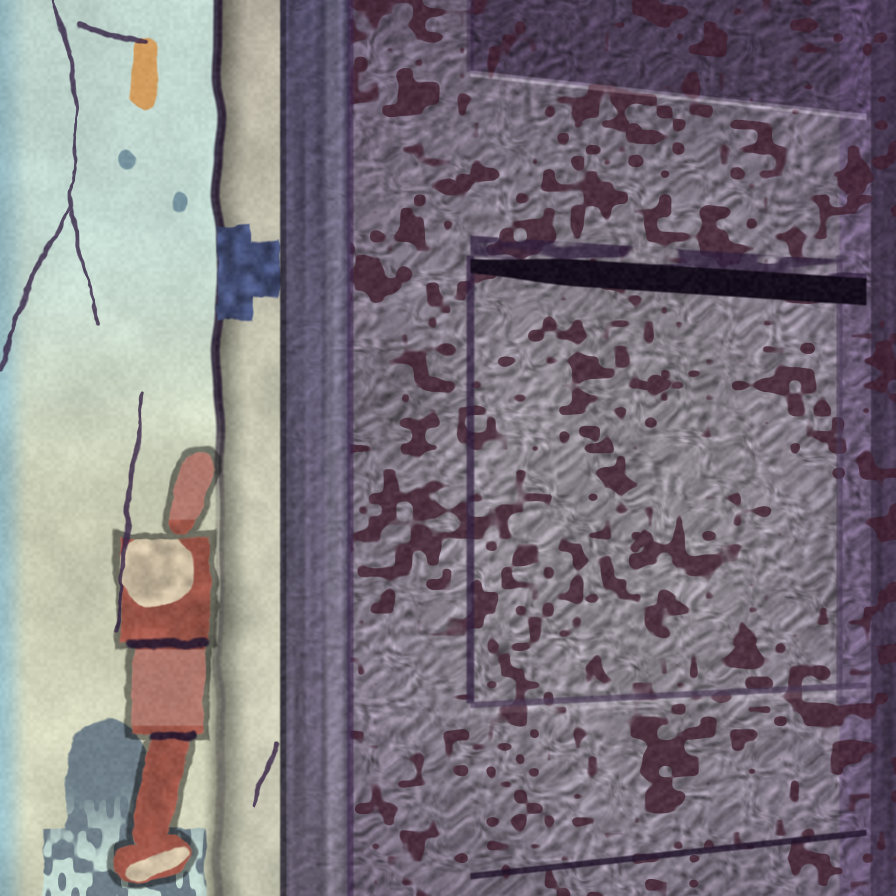
Write a Shadertoy shader that draws this texture.

```glsl
// Weathered wooden door beside a cracked plaster wall with exposed brick.
// Distance masks, ragged by noise, place the parts; embossed noise blisters.

const float POST_X = .244, DOOR_X = .313, STILE_X = .391, PANEL_L = .525, PANEL_R = .937;
const float EDGE = .0016, WARP = .014, BLISTER = .48;
const vec3 WARM = vec3(.82, .83, .73), COOL = vec3(.77, .86, .83);
const vec3 BRICK = vec3(.64, .35, .3), CREAM = vec3(.8, .74, .64);
const vec3 INK = vec3(.14, .09, .18), RUST = vec3(.25, .12, .18);
const vec3 DARK = vec3(.29, .23, .34), PALE = vec3(.55, .53, .56);

// Crack segments, from xy to zw
const vec4 CRACKS[8] = vec4[8](
  vec4(.062, 1, .088, .88), vec4(.088, .88, .076, .77), vec4(.076, .77, .035, .69),
  vec4(.035, .69, 0, .59), vec4(.076, .77, .108, .64), vec4(.158, .56, .13, .3),
  vec4(.31, .17, .28, .1), vec4(.088, .97, .165, .955));
// Paint chips: centre and radius
const vec3 CHIPS[9] = vec3[9](
  vec3(.705, .855, .01), vec3(.73, .567, .013), vec3(.72, .394, .01),
  vec3(.655, .332, .008), vec3(.67, .25, .012), vec3(.835, .287, .012),
  vec3(.655, .515, .009), vec3(.955, .803, .015), vec3(.52, .8, .009));

float hash(vec2 p) {
  vec3 q = fract(p.xyx * .1031);
  q += dot(q, q.yzx + 33.33);
  return fract((q.x + q.y) * q.z);
}
float noise(vec2 p) {
  vec2 i = floor(p), f = fract(p);
  f *= f * (3. - 2. * f);
  return mix(mix(hash(i), hash(i + vec2(1, 0)), f.x),
             mix(hash(i + vec2(0, 1)), hash(i + 1.), f.x), f.y);
}
float fbm(vec2 p) {
  float sum = 0., amp = .5;
  for (int i = 0; i < 4; i++) { sum += amp * noise(p); p = p * 2.03 + 17.; amp *= .5; }
  return sum;
}
float fill(float d) { return 1. - smoothstep(-EDGE, EDGE, d); }
float line(float d, float w) { return 1. - smoothstep(w * .4, w, abs(d)); }
float span(float x, float a, float b) { return fill(max(a - x, x - b)); }
float box(vec2 p, float x, float y, float w, float h) {
  vec2 d = abs(p - vec2(x, y)) - vec2(w, h);
  return max(d.x, d.y);
}
float seg(vec2 p, vec4 s) {
  vec2 d = s.zw - s.xy;
  return length(p - s.xy - d * clamp(dot(p - s.xy, d) / dot(d, d), 0., 1.));
}

vec3 wall(vec2 p, vec2 w) {
  vec3 col = mix(WARM, COOL, smoothstep(.4, .78, p.y));
  col = mix(vec3(.6, .74, .77), col, smoothstep(0., .035, p.x));
  col *= .85 + .27 * fbm(p * 11.);

  // Bare slate and old paint flakes
  float bare = min(seg(w, vec4(.12, .15, .12, .08)) - .046, box(w, .14, .035, .09, .04));
  float scrape = smoothstep(.5, .65, noise(p * vec2(130, 60))) * (1. - smoothstep(.03, .14, p.y));
  col = mix(col, mix(vec3(.43, .49, .53), COOL, scrape), fill(bare));
  float ochre = seg(w, vec4(.165, .945, .16, .89)) - .014;
  col = mix(col, vec3(.82, .61, .37), fill(ochre));
  float flakes = min(length(w - vec2(.14, .822)), length(w - vec2(.2, .775)));
  col = mix(col, vec3(.46, .57, .62), fill(flakes - .01));

  // Rounded post with a broken seam
  float seam = p.x - POST_X - .008 * (noise(vec2(p.y * 23., 4)) - .5);
  vec3 post = mix(vec3(.8, .8, .72), vec3(.72, .7, .64), smoothstep(.5, 1., p.y));
  post *= (.8 + .35 * fbm(p * 16.)) * mix(.62, 1., smoothstep(0., .036, seam));
  col *= 1. - .36 * smoothstep(-.022, 0., seam) * (1. - smoothstep(.2, .45, p.y));
  col = mix(col, post, fill(-seam));
  col = mix(col, INK, line(seam, .007) * mix(.2, .85, smoothstep(.42, .56, p.y)));
  float blue = min(box(w, .262, .695, .018, .052), box(w, .29, .7, .02, .031));
  col = mix(col, vec3(.27, .31, .46) * (.7 + .6 * noise(p * 90.)), fill(blue));

  // Brick column
  float brick = min(seg(w, vec4(.222, .478, .203, .42)) - .017, box(w, .184, .342, .049, .058));
  brick = min(brick, box(w, .188, .235, .04, .052));
  brick = min(brick, seg(w, vec4(.19, .175, .168, .07)) - .02);
  brick = min(brick, seg(w, vec4(.15, .035, .19, .045)) - .022);
  col *= 1. - .45 * line(brick - .003, .006);
  vec3 clay = BRICK * (.7 + .55 * fbm(p * 35.));
  clay = mix(clay, vec3(.71, .51, .47), .75 * max(span(p.y, .19, .275), fill(.42 - p.y)));
  float crust = min(length(w - vec2(.174, .365)) - .042, seg(w, vec4(.15, .025, .2, .045)) - .01);
  clay = mix(clay, CREAM * (.82 + .3 * noise(p * 80.)), fill(crust));
  col = mix(col, clay, fill(brick));
  float joints = min(seg(w, vec4(.145, .283, .228, .283)), seg(w, vec4(.172, .18, .215, .182)));
  col = mix(col, INK, .9 * line(joints, .007));

  float crack = 1.;
  for (int i = 0; i < 8; i++) crack = min(crack, seg(w, CRACKS[i]));
  return mix(col, INK * 1.5, .8 * line(crack, .0015 + .004 * noise(p * 30.)));
}

vec3 door(vec2 p, vec2 w) {
  float s = p.x - PANEL_L, across = span(p.x, PANEL_L, .967);
  float top = p.y - .918 + .11 * s, ledge = p.y - .703 + .065 * s;
  float sill = p.y - .213 - .05 * s, lower = p.y - .022 - .11 * s;

  // Broad light and darker timbers
  vec2 g = (p - vec2(.68, .43)) / vec2(.52, .72);
  vec3 col = mix(DARK, PALE, exp(-1.1 * dot(g, g))) * (.82 + .36 * fbm(p * 9.));
  col = mix(col, DARK * .88, .8 * fill(-top) * fill(-s));
  col = mix(col, DARK * 1.3, .6 * fill(PANEL_R - p.x));
  float frame = fill(p.x - STILE_X), jamb = fill(.972 - p.x), streak = noise(p * vec2(160, 5));
  vec3 trim = mix(vec3(.41, .38, .45), vec3(.31, .29, .39), p.y) * (.83 + .34 * streak);
  col = mix(col, trim + .11 * line(p.x - .373, .014), frame);
  col = mix(col, DARK * (.65 + .4 * streak), .8 * jamb);

  // Blistered paint and chips
  vec2 q = p * vec2(115, 140) + 3. * noise(p * 40.);
  float bump = noise(q) - noise(q + vec2(-.55, .65)) + .35 * (noise(q * 2.1) - .5);
  col *= 1. + BLISTER * bump * mix(1., .4, max(frame, jamb));
  float pits = smoothstep(.68, .75, noise(p * vec2(62, 72)) * .65 + .45 * noise(p * 19. + 8.));
  float chip = 1.;
  for (int i = 0; i < 9; i++) chip = min(chip, length(w - CHIPS[i].xy) - CHIPS[i].z);
  chip += .018 * (noise(p * 75.) - .5);
  col = mix(col, RUST, .8 * max(pits * (1. - frame), fill(chip)));

  // Grooves, mouldings and ledge shadow
  float sides = span(p.y, .215, .715);
  col = mix(col, INK * 1.4, .75 * line(s, .006) * max(sides, .6 * fill(.92 - p.y)));
  col = mix(col, DARK, .6 * line(p.x - PANEL_R, .005) * sides);
  col = mix(col, INK * 1.7, .6 * line(p.x - STILE_X, .005));
  col += across * (.18 * line(top, .005) + .09 * line(sill + .006, .007));
  col = mix(col, DARK, across * .7 * line(sill, .005));
  float rough = smoothstep(.35, .6, noise(p * vec2(35, 110)));
  col = mix(col, INK * 1.3, across * .75 * rough * span(ledge, 0., .034));
  float depth = .008 + .007 * smoothstep(0., .12, s);
  col = mix(col, INK * .6, across * fill(abs(ledge) - depth));
  return mix(col, INK, across * .85 * line(lower, .005));
}

void mainImage(out vec4 fragColor, in vec2 fragCoord) {
  vec2 p = fragCoord / iResolution.xy;
  vec2 w = p + WARP * (vec2(fbm(p * 32.), fbm(p * 32. + 50.)) - .47);
  float side = p.x - DOOR_X;
  vec3 col = mix(door(p, w), wall(p, w), fill(side));
  col *= 1. - .35 * line(side - .003, .005);
  fragColor = vec4(col + .055 * (noise(p * 256.) - .5), 1);
}
```
